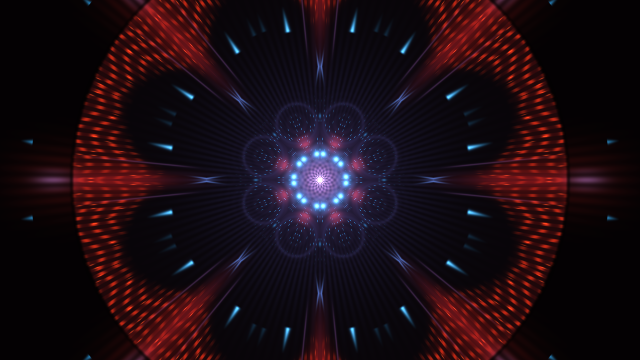
A Shadertoy shader for this background:

```glsl
// A kaleidoscopic tunnel: a glowing rosette, dark ribbed petals and an ember ring.
// Polar space is folded into eight mirrored sectors, so each part is drawn once;
// layered sines make the ribs and jittered cells make the scattered sparks.

const float PI = 3.14159265;
const float SECTOR = PI / 4.0;
const vec3 CYAN = vec3(0.16, 0.66, 0.95);
const vec3 EMBER = vec3(0.95, 0.20, 0.06);
const vec3 VIOLET = vec3(0.35, 0.30, 0.52);

float hash(vec2 p) {
    return fract(sin(dot(p, vec2(127.1, 311.7))) * 4375.85);
}

// Soft Gaussian bump around zero.
float bump(float x, float width) {
    return exp(-x * x / (width * width));
}

float glow(vec2 offset, vec2 size) {
    offset /= size;
    return exp(-dot(offset, offset));
}

// One jittered dash per cell, kept only where its hash is high.
float sparks(vec2 uv, float density) {
    vec2 cell = floor(uv);
    float chance = hash(cell);
    vec2 jitter = vec2(hash(cell + 7.3), hash(cell + 19.1)) - 0.5;
    vec2 offset = fract(uv) - 0.5 - 0.35 * jitter;
    return step(1.0 - density, chance) * glow(offset, vec2(0.22, 0.16));
}

// Radial streak with a bright head at its inner end and a fading tail.
float streak(vec2 polar, vec2 head, float len, float width) {
    float along = (polar.x - head.x) / len;
    float across = polar.x * (polar.y - head.y);
    float tail = smoothstep(-0.06, 0.06, along) * pow(clamp(1.0 - along, 0.0, 1.0), 1.4);
    return tail * bump(across, width * (1.0 - 0.5 * clamp(along, 0.0, 1.0)));
}

void mainImage(out vec4 fragColor, in vec2 fragCoord) {
    vec2 p = (fragCoord - 0.5 * iResolution.xy) / iResolution.y;
    float r = length(p);
    float angle = atan(p.y, p.x + 1e-6);
    float fold = abs(mod(angle + 0.5 * SECTOR, SECTOR) - 0.5 * SECTOR);
    vec2 q = r * vec2(cos(fold), sin(fold));
    vec2 polar = vec2(r, fold);
    float px = 1.5 / iResolution.y;

    // Dark base with a ribbed navy interior
    float ribs = 0.5 + 0.5 * cos(angle * 128.0);
    float insideRim = 1.0 - smoothstep(0.685 - px, 0.69 + px, r);
    vec3 color = vec3(0.014, 0.005, 0.010);
    color += vec3(0.018, 0.014, 0.024) * insideRim;
    float navy = bump(r - 0.17, 0.20);
    color += vec3(0.038, 0.040, 0.085) * navy * mix(1.0, 0.35 + ribs, smoothstep(0.14, 0.28, r));

    // Ember ring, hollowed by an oval dark petal between the spokes
    vec2 petalAxis = vec2(cos(0.5 * SECTOR), sin(0.5 * SECTOR));
    vec2 petalPos = vec2(dot(q, petalAxis) - 0.42, dot(q, vec2(-petalAxis.y, petalAxis.x)));
    float petal = length(petalPos / vec2(0.17, 0.15));
    float ember = smoothstep(0.82, 1.22, petal) * smoothstep(0.37, 0.52, r) * insideRim;
    float slats = smoothstep(0.25, 0.95, 0.5 + 0.5 * cos(fold * 200.0 + r * 18.0));
    float dashes = 0.5 + 0.5 * sin(r * 125.0 + 3.0 * sin(fold * 24.0));
    float spoke = bump(q.y, 0.055);
    color += vec3(0.24, 0.030, 0.016) * ember * (0.35 + 0.55 * spoke + 0.35 * slats);
    color += EMBER * ember * slats * dashes * dashes * (0.60 - 0.38 * spoke);
    color += vec3(0.9, 0.28, 0.10) * ember * sparks(vec2(r * 26.0, fold * 60.0), 0.16) * 0.6;

    // Red light spilling along the spokes and beyond the rim
    float outerFade = smoothstep(0.66, 0.70, r) * (1.0 - smoothstep(0.70, 0.96, r));
    float fan = 0.5 + 0.5 * cos(angle * 160.0);
    color += vec3(0.17, 0.028, 0.022) * bump(q.y, 0.09) * outerFade * (0.5 + 0.5 * fan);
    color += vec3(0.13, 0.025, 0.04) * bump(q.y, 0.022) * smoothstep(0.24, 0.45, r) * insideRim;
    color += VIOLET * glow(q - vec2(0.74, 0.0), vec2(0.05, 0.024)) * (0.2 + 0.5 * fan);
    color *= 1.0 - 0.55 * bump(r - 0.69, 0.005);

    // Fine blue blades and filaments on the spokes
    float wedge = 0.004 + 0.14 * abs(r - 0.315);
    float blade = bump(q.y - wedge, 0.0025) + 0.5 * bump(q.y, 0.002);
    color += vec3(0.22, 0.36, 0.62) * blade * bump(r - 0.315, 0.032);
    float filament = bump(q.y - 0.045 * r / 0.45, 0.0025);
    color += vec3(0.17, 0.10, 0.19) * filament * smoothstep(0.32, 0.42, r) * (1.0 - smoothstep(0.5, 0.7, r));

    // Cyan comets, their faint companions and the outer glints
    float comet = streak(polar, vec2(0.42, 0.213), 0.075, 0.0065);
    color += CYAN * 1.15 * comet + vec3(0.3) * comet * comet;
    color += CYAN * 0.22 * streak(polar, vec2(0.44, 0.36), 0.06, 0.006);
    color += CYAN * 0.75 * streak(polar, vec2(0.805, 0.131), 0.035, 0.006);

    // Scalloped lace and sparks around the rosette
    float lace = 0.5 + 0.5 * sin(length(q - 0.17 * petalAxis) * 320.0);
    float halo = bump(r, 0.15);
    color += vec3(0.13, 0.09, 0.18) * halo * (0.65 + 0.5 * lace);
    color += vec3(0.05, 0.05, 0.10) * bump(length(q - 0.17 * petalAxis) - 0.055, 0.005);
    float dust = sparks(vec2(r * 75.0, fold * 24.0), 0.35) * bump(r - 0.14, 0.055);
    vec3 dustColor = mix(vec3(0.7, 0.2, 0.25), CYAN, step(0.6, hash(floor(vec2(r * 75.0, fold * 24.0)))));
    color += dustColor * dust * 0.6;
    color += CYAN * 0.5 * glow(q - vec2(0.178, 0.0), vec2(0.006, 0.003));

    // Red petals, paired cyan lamps and the lit core
    color += vec3(0.48, 0.10, 0.12) * glow(q - 0.108 * petalAxis, vec2(0.022, 0.017)) * (0.7 + 0.3 * lace);
    color += VIOLET * 0.75 * bump(r, 0.078);
    float lamp = length(q - 0.073 * vec2(cos(0.12), sin(0.12)));
    color += CYAN * (0.35 * bump(lamp, 0.021) + 0.9 * bump(lamp, 0.008));
    color += vec3(0.35, 0.3, 0.25) * bump(lamp, 0.005);
    float lattice = 0.5 + 0.5 * cos(angle * 16.0) * sin(r * 420.0);
    color += vec3(0.50, 0.34, 0.42) * lattice * bump(r, 0.042);
    color += vec3(0.45, 0.5, 0.5) * bump(r, 0.011);

    fragColor = vec4(clamp(color, 0.0, 1.0), 1.0);
}
```
